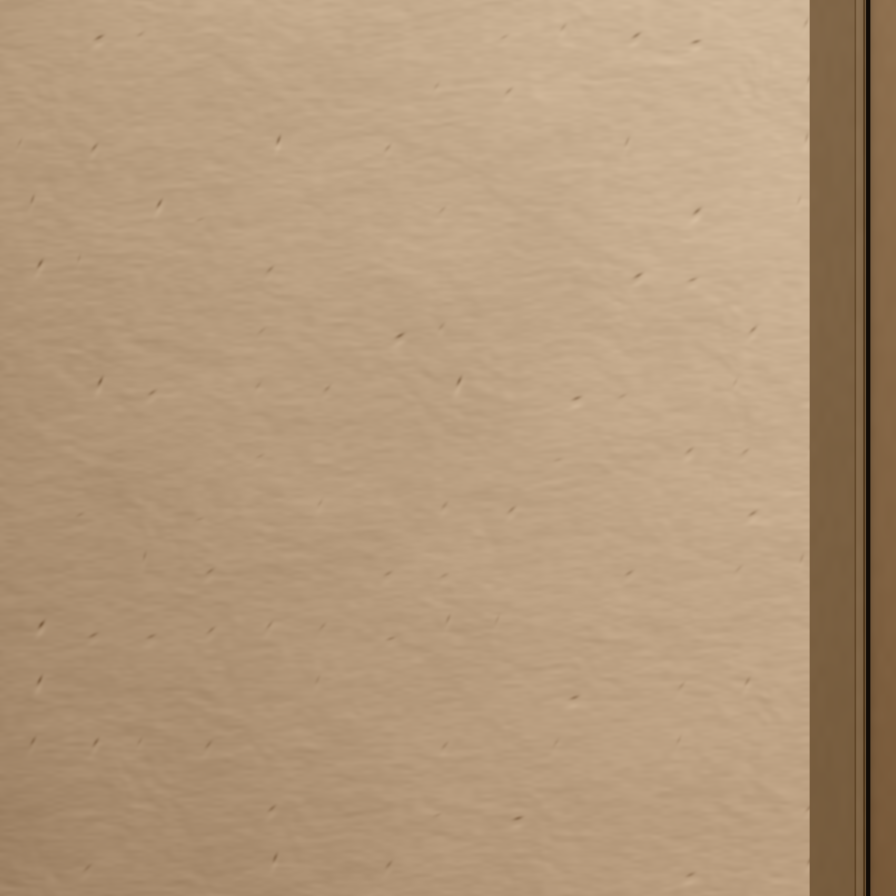
A Shadertoy shader for this texture:

```glsl
// Warm rough plaster wall with a brown trim and a dark vertical groove at the right.
#define WALL_EDGE 0.9036
#define GROOVE_X 0.9690
#define GROOVE_HALF 0.0024
#define RELIEF 0.085
#define GRAIN 0.022
#define MOTTLE 0.035
#define FLECK_CELLS 15.0
#define FLECK_CHANCE 0.42

float hash(vec2 p) {
    vec3 q = fract(vec3(p.xyx) * 0.1031);
    q += dot(q, q.yzx + 33.33);
    return fract((q.x + q.y) * q.z);
}

float noise(vec2 p) {
    vec2 i = floor(p), f = fract(p);
    f = f * f * (3.0 - 2.0 * f);
    return mix(mix(hash(i), hash(i + vec2(1, 0)), f.x),
               mix(hash(i + vec2(0, 1)), hash(i + vec2(1, 1)), f.x), f.y);
}

float fbm(vec2 p) {
    float sum = 0.0, amp = 0.5;
    for (int i = 0; i < 4; i++) {
        sum += amp * noise(p);
        p = mat2(1.6, 0.6, -0.6, 1.6) * p + 7.3;
        amp *= 0.5;
    }
    return sum;
}

// Plaster height: broad lumps crossed by flat, ragged trowel marks
float plasterHeight(vec2 p) {
    float warp = fbm(p * 9.0);
    return fbm(p * vec2(26.0, 42.0) + warp * 3.0) * 0.6
         + noise(p * vec2(45.0, 150.0) + warp * 5.0) * 0.22;
}

// Small slanted nicks, each with a pale lip below it
float flecks(vec2 p) {
    vec2 cell = floor(p * FLECK_CELLS);
    vec2 rnd = vec2(hash(cell + 3.1), hash(cell + 17.7));
    vec2 d = fract(p * FLECK_CELLS) - mix(vec2(0.3), vec2(0.7), rnd);
    float present = step(hash(cell + 41.3), FLECK_CHANCE);
    float angle = 0.3 + 1.0 * rnd.y;
    mat2 turn = mat2(cos(angle), -sin(angle), sin(angle), cos(angle));
    vec2 nick = turn * d / vec2(0.075, 0.030);
    vec2 lip = turn * (d + vec2(0.01, 0.13)) / vec2(0.13, 0.05);
    float strength = 0.25 + 0.75 * rnd.x * rnd.x;
    return present * strength * (0.045 * exp(-dot(lip, lip)) - 0.17 * exp(-dot(nick, nick)));
}

vec3 wallColor(vec2 p) {
    // Light falls from the upper right
    float across = pow(clamp(p.x / WALL_EDGE, 0.0, 1.0), 0.8);
    vec3 low = mix(vec3(0.615, 0.505, 0.390), vec3(0.735, 0.625, 0.505), across);
    vec3 high = mix(vec3(0.710, 0.605, 0.485), vec3(0.815, 0.720, 0.605), across);
    vec3 col = mix(low, high, p.y);

    vec2 e = vec2(0.0020, 0.0030);
    float slope = plasterHeight(p + e) - plasterHeight(p - e);
    float shade = -RELIEF * clamp(slope, -0.4, 0.4);
    shade += MOTTLE * (fbm(p * vec2(8.0, 11.0) + 4.0) - 0.47);
    shade += GRAIN * (noise(p * vec2(90.0, 260.0)) - 0.5);
    return col + shade + flecks(p) * vec3(1.0, 1.05, 1.05);
}

// Soft vertical line, one at its middle
float line(float x, float center, float halfWidth, float soft) {
    return 1.0 - smoothstep(halfWidth - soft, halfWidth + soft, abs(x - center));
}

vec3 trimColor(vec2 p, float soft) {
    vec3 board = mix(vec3(0.465, 0.360, 0.240), vec3(0.505, 0.400, 0.280), p.y);
    vec3 panel = mix(vec3(0.470, 0.350, 0.225), vec3(0.560, 0.440, 0.310), p.y);
    vec3 col = mix(board, panel, smoothstep(-soft, soft, p.x - GROOVE_X));
    col += 0.012 * (noise(p * vec2(120.0, 60.0)) - 0.5);

    // Moulding lines, then the deep groove and its shadow
    col -= 0.100 * line(p.x, 0.9545, 0.0008, soft);
    col += 0.035 * line(p.x, 0.9595, 0.0035, soft);
    col -= 0.130 * line(p.x, 0.9645, 0.0010, soft);
    col *= 1.0 - 0.25 * exp(-abs(p.x - GROOVE_X) / 0.004);
    return mix(col, vec3(0.065, 0.045, 0.025), line(p.x, GROOVE_X, GROOVE_HALF, soft));
}

void mainImage(out vec4 fragColor, in vec2 fragCoord) {
    vec2 p = fragCoord / iResolution.xy;
    float soft = 0.7 / iResolution.x;
    float beyondWall = smoothstep(-soft, soft, p.x - WALL_EDGE);
    vec3 col = mix(wallColor(p), trimColor(p, soft), beyondWall);
    fragColor = vec4(clamp(col, 0.0, 1.0), 1.0);
}
```
